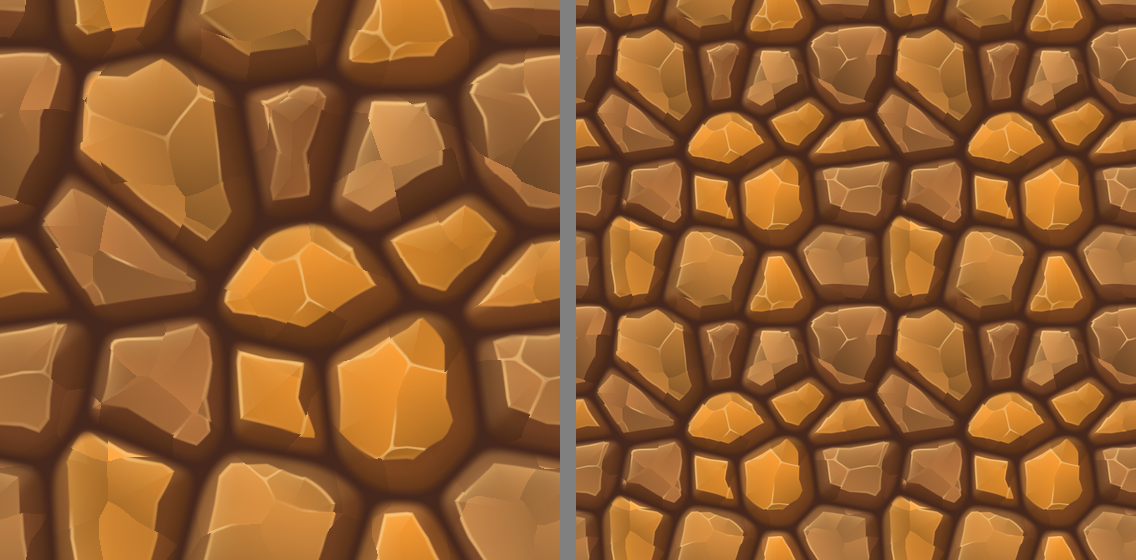
Left: one tile. Right: repeated 2 by 2.
This texture is drawn by a WebGL 1 fragment shader. Its source:

```glsl
precision highp float;
// Seamless wall of chiselled amber and brown stones with dark, soft joints.

uniform vec2 u_resolution;

const vec2 LIGHT = vec2(-0.55, 0.835);
const vec3 JOINT = vec3(0.28, 0.155, 0.11);
const vec3 SHADE = vec3(0.43, 0.225, 0.12);
const vec3 SIDE = vec3(0.64, 0.42, 0.25);
const vec3 BROWN = vec3(0.63, 0.385, 0.20);
const vec3 AMBER = vec3(0.84, 0.52, 0.15);
const vec3 TAN = vec3(0.74, 0.51, 0.28);
const vec3 GLINT = vec3(0.96, 0.78, 0.50);

struct Cell {
  vec2 offset;   // from the cell centre to the point
  float id;      // random value of the cell
  float edge;    // distance to the border, with rounded corners
  vec2 normal;   // blended outward direction of the border
  float face;    // distance to the angular front face
  vec2 faceDir;  // outward direction of the nearest face side
};

float hash(vec2 p, float seed) {
  return fract(sin(dot(p, vec2(127.1, 311.7)) + seed * 74.7) * 43758.5453);
}

// Wraps whole cell numbers; the half step guards against rounding in mod.
vec2 wrap(vec2 cell, float count) {
  return floor(mod(cell + 0.5, count));
}

vec2 site(vec2 cell, float count, float jitter, float seed) {
  vec2 c = wrap(cell, count);
  return cell + 0.5 + jitter * (vec2(hash(c, seed), hash(c, seed + 1.3)) - 0.5);
}

float sizeOf(vec2 cell, float count, float seed) {
  return hash(wrap(cell, count), seed + 2.7);
}

// Value noise that wraps after count cells; linear blending keeps it angular.
float noise(vec2 uv, float count, float seed) {
  vec2 p = uv * count + 0.37;
  vec2 f = fract(p);
  vec2 i = wrap(floor(p), count);
  vec2 j = wrap(floor(p) + 1.0, count);
  return mix(mix(hash(i, seed), hash(vec2(j.x, i.y), seed), f.x),
             mix(hash(vec2(i.x, j.y), seed), hash(j, seed), f.x), f.y);
}

// Wrapping weighted Voronoi cells; larger weights vary the sizes more.
Cell cells(vec2 uv, float count, float jitter, float weight, float round, float seed) {
  vec2 p = uv * count + 0.43;
  vec2 base = floor(p);
  vec2 own = base;
  float best = 100.0;
  for (int y = -2; y <= 2; y++) {
    for (int x = -2; x <= 2; x++) {
      vec2 c = base + vec2(float(x), float(y));
      vec2 r = p - site(c, count, jitter, seed);
      float power = dot(r, r) - weight * sizeOf(c, count, seed);
      if (power < best) { best = power; own = c; }
    }
  }
  Cell s;
  vec2 centre = site(own, count, jitter, seed);
  float bevel = 0.65 + 0.45 * sizeOf(own, count, seed);
  s.offset = p - centre;
  s.id = hash(wrap(own, count), seed + 4.1);
  s.face = 100.0;
  s.faceDir = LIGHT;
  s.normal = vec2(0.0);
  float sum = 0.0;
  for (int y = -2; y <= 2; y++) {
    for (int x = -2; x <= 2; x++) {
      vec2 c = base + vec2(float(x), float(y));
      vec2 other = site(c, count, jitter, seed);
      vec2 apart = other - centre;
      float gap = length(apart);
      if (gap > 0.001) {
        vec2 n = apart / gap;
        vec2 r = p - other;
        float d = (dot(r, r) - weight * sizeOf(c, count, seed) - best) / (2.0 * gap);
        float w = exp(-d * round);
        sum += w;
        s.normal += n * w;
        float chip = hash(wrap(c, count), s.id);
        float inset = bevel * (0.125 - 0.075 * dot(n, LIGHT) + 0.08 * chip);
        if (d - inset < s.face) { s.face = d - inset; s.faceDir = n; }
      }
    }
  }
  s.edge = -log(sum) / round;
  s.normal /= sum;
  return s;
}

void main() {
  vec2 uv = gl_FragCoord.xy / u_resolution;
  Cell stone = cells(uv, 4.0, 0.72, 0.46, 20.0, 0.0);
  vec2 bend = 0.03 * (vec2(noise(uv, 16.0, 21.0), noise(uv, 16.0, 24.0)) - 0.5);
  Cell facet = cells(uv + bend, 8.0, 0.85, 0.0, 45.0, stone.id * 5.0 + 1.0);
  float cloud = noise(uv, 8.0, 3.0);
  float facetTone = facet.id - 0.5;

  // Front face: stone colour, light gradient and flat facets.
  float tone = fract(stone.id * 7.3);
  vec3 body = mix(mix(BROWN, TAN, tone), AMBER, smoothstep(0.3, 0.8, stone.id) * 0.85);
  float tilt = dot(facet.offset, vec2(cos(facet.id * 40.0), sin(facet.id * 40.0)));
  float relief = 0.17 * dot(stone.offset, LIGHT) + 0.19 * facetTone + 0.16 * tilt;
  vec3 face = body * (0.96 + relief + 0.12 * (cloud - 0.5));

  // Bevelled sides: pale towards the light, red-brown away from it.
  float lit = dot(stone.normal, LIGHT);
  vec3 side = mix(SHADE, SIDE, smoothstep(-0.3, 0.9, lit));
  side = mix(side, body * (0.68 + 0.2 * lit), 0.35);
  side *= 0.88 + 0.18 * smoothstep(0.03, 0.2, stone.edge) + 0.24 * facetTone;

  float jag = 0.10 * (noise(uv, 16.0, 8.0) - 0.5) + 0.045 * facetTone;
  float inside = min(stone.face, stone.edge - 0.06) + jag;
  float faceLit = dot(stone.faceDir, LIGHT);
  float glow = exp(-max(inside, 0.0) * 10.0) * smoothstep(-0.1, 1.0, faceLit);
  face = mix(face, GLINT, 0.38 * glow);

  // Broken bright cracks between facets and glints along the face rim.
  float crack = 1.0 - smoothstep(0.004, 0.034, facet.edge);
  crack *= smoothstep(0.52, 0.78, noise(uv, 12.0, 12.0));
  face = mix(face, GLINT, 0.7 * crack);
  float rim = 1.0 - smoothstep(0.0, 0.022, abs(inside - 0.012));
  rim *= smoothstep(0.3, 0.8, noise(uv, 12.0, 15.0)) * (0.5 + 0.4 * faceLit);

  vec3 color = mix(side, face, smoothstep(-0.009, 0.009, inside));
  color = mix(color, GLINT, clamp(rim, 0.0, 0.8));
  color = mix(JOINT, color, smoothstep(-0.005, 0.075, stone.edge));
  gl_FragColor = vec4(color, 1.0);
}
```
